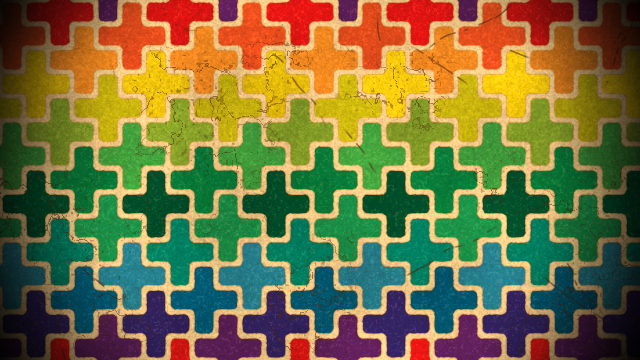
This pattern is drawn by a Shadertoy shader. Its source:

```glsl
// Interlocking rounded plus shapes tile the plane, one rainbow colour per row,
// separated by a cream line. Each unit cell finds its plus from a mod 5 rule;
// value noise adds paper grain, stains, cracks and scratches under a vignette.

#define ROWS 15.0          // arm widths per canvas height
#define LINE_WIDTH 0.23    // in arm widths
#define TIP_RADIUS 0.20
#define FILLET_RADIUS 0.24
#define CREAM vec3(0.96, 0.79, 0.53)
#define STAIN vec3(0.30, 0.14, 0.05)
#define GRAIN 0.24
#define SCRATCHES 14
#define VIGNETTE_INNER 0.58
#define VIGNETTE_OUTER 1.07

const vec3 rowColors[15] = vec3[15](
    vec3(0.87, 0.08, 0.07), vec3(0.91, 0.30, 0.11), vec3(0.93, 0.52, 0.12),
    vec3(0.93, 0.76, 0.04), vec3(0.76, 0.68, 0.05), vec3(0.52, 0.62, 0.15),
    vec3(0.24, 0.59, 0.22), vec3(0.03, 0.48, 0.22), vec3(0.00, 0.30, 0.16),
    vec3(0.10, 0.55, 0.27), vec3(0.00, 0.50, 0.38), vec3(0.14, 0.48, 0.53),
    vec3(0.00, 0.35, 0.45), vec3(0.19, 0.13, 0.36), vec3(0.36, 0.12, 0.34));

float hash(vec2 p) {
    vec3 q = fract(p.xyx * 0.1031);
    q += dot(q, q.yzx + 33.33);
    return fract((q.x + q.y) * q.z);
}

float noise(vec2 p) {
    vec2 i = floor(p), f = fract(p);
    f = f * f * (3.0 - 2.0 * f);
    return mix(mix(hash(i), hash(i + vec2(1, 0)), f.x),
               mix(hash(i + vec2(0, 1)), hash(i + vec2(1, 1)), f.x), f.y);
}

float fbm(vec2 p) {
    float sum = 0.0, amp = 0.5;
    for (int i = 0; i < 5; i++) {
        sum += amp * noise(p);
        p = mat2(1.6, 1.2, -1.2, 1.6) * p + 17.0;
        amp *= 0.5;
    }
    return sum;
}

float roundBox(vec2 p, vec2 size, float r) {
    vec2 q = abs(p) - size + r;
    return length(max(q, 0.0)) + min(max(q.x, q.y), 0.0) - r;
}

// Two crossed bars, joined with circular fillets
float plusDistance(vec2 p) {
    vec2 bar = vec2(1.5, 0.5) - 0.5 * LINE_WIDTH;
    vec2 d = vec2(roundBox(p, bar, TIP_RADIUS), roundBox(p, bar.yx, TIP_RADIUS));
    return max(FILLET_RADIUS, min(d.x, d.y)) - length(max(FILLET_RADIUS - d, 0.0));
}

// Centre of the plus that owns a unit cell (y runs downwards)
vec2 plusCenter(vec2 cell) {
    float k = mod(cell.x + 2.0 * cell.y - 2.0, 5.0);
    vec2 toCenter = k < 0.5 ? vec2(0) : k < 1.5 ? vec2(-1, 0) :
                    k < 2.5 ? vec2(0, -1) : k < 3.5 ? vec2(0, 1) : vec2(1, 0);
    return cell + 0.5 + toCenter;
}

// Thin, broken, slightly bent strokes at random places and angles
float scratches(vec2 p, float aspect, float pixel) {
    float ink = 0.0;
    for (int i = 0; i < SCRATCHES; i++) {
        float id = float(i) * 7.0 + 3.0;
        vec2 q = p - vec2(hash(vec2(id, 1)) * aspect, hash(vec2(id, 2)));
        float angle = 6.2832 * hash(vec2(id, 3));
        q = mat2(cos(angle), -sin(angle), sin(angle), cos(angle)) * q;
        float reach = mix(0.05, 0.20, hash(vec2(id, 4)));
        float bend = 0.025 * (noise(vec2(q.x * 14.0, id)) - 0.5);
        float stroke = 1.0 - smoothstep(0.0005, 0.0012 + pixel, abs(q.y - bend));
        float gaps = smoothstep(0.25, 0.55, noise(vec2(q.x * 60.0, id)));
        ink = max(ink, stroke * gaps * smoothstep(reach, reach * 0.6, abs(q.x)));
    }
    return ink;
}

void mainImage(out vec4 fragColor, in vec2 fragCoord) {
    float pixel = 1.0 / iResolution.y, aspect = iResolution.x * pixel;
    vec2 p = vec2(fragCoord.x, iResolution.y - fragCoord.y) * pixel;
    vec2 u = p * ROWS;

    // Tiling and row colours
    vec2 center = plusCenter(floor(u));
    float d = plusDistance(u - center) + 0.03 * (noise(p * 150.0) - 0.5);
    float aa = 0.75 * ROWS * pixel;
    float fill = smoothstep(aa, -aa, d);
    vec3 ink = rowColors[int(mod(floor(center.y), 15.0))];
    ink *= 0.95 + 0.10 * hash(center + 40.0);
    vec3 paper = CREAM * mix(vec3(0.90, 0.78, 0.62), vec3(1), smoothstep(0.0, 0.07, d));
    vec3 color = mix(paper, ink, fill);

    // Paper grain and broad stains
    float fine = 0.6 * noise(p * 260.0) + 0.4 * noise(p * 120.0 + 9.0);
    float cloud = fbm(p * 5.0 + 3.0);
    color *= 1.0 + GRAIN * (fine - 0.5) + 0.35 * (cloud - 0.48);
    color = mix(color, CREAM, 0.10 * smoothstep(0.60, 0.85, fine) * fill);

    // Cracks gather in worn patches
    float worn = smoothstep(0.48, 0.68, fbm(p * 3.5 + 21.0));
    float vein = abs(fbm(p * 13.0 + 50.0) - 0.48);
    float crack = worn * (1.0 - smoothstep(0.003, 0.014, vein));
    float specks = smoothstep(0.80, 0.92, noise(p * 130.0 + 70.0)) * (0.25 + worn);
    float wear = max(scratches(p, aspect, pixel), max(crack, 0.5 * specks));
    color = mix(color, STAIN, 0.55 * wear);

    // Dark corners
    float radius = length(p - 0.5 * vec2(aspect, 1.0));
    color *= 1.0 - smoothstep(VIGNETTE_INNER, VIGNETTE_OUTER, radius);
    fragColor = vec4(clamp(color, 0.0, 1.0), 1.0);
}
```
